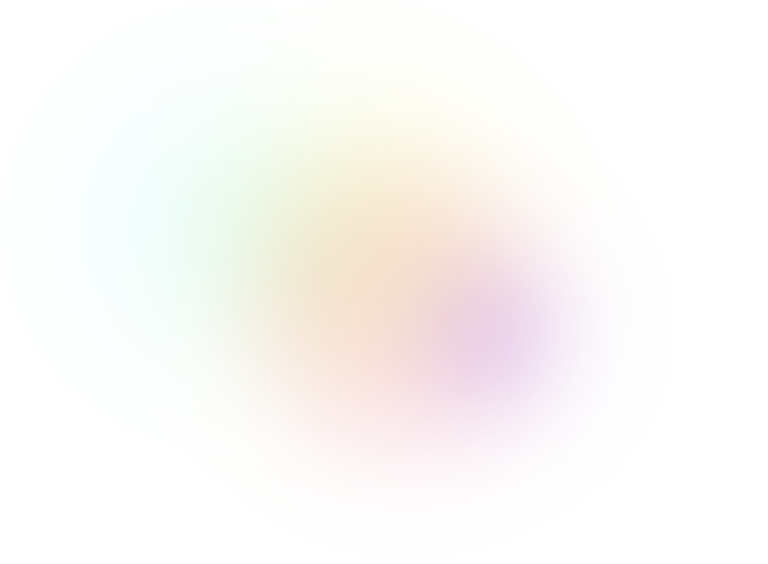
Write a WebGL 2 fragment shader that draws this background.

```glsl
#version 300 es
precision highp float;

uniform vec2 u_resolution;
out vec4 fragColor;

const vec3 PAPER = vec3(0.998, 0.999, 0.998);

// Light removed from each channel at the heart of a glow
const vec3 CYAN_ABSORB = vec3(0.068, 0.006, 0.0);
const vec3 YELLOW_ABSORB = vec3(0.008, 0.012, 0.150);
const vec3 ROSE_ABSORB = vec3(0.006, 0.095, 0.052);
const vec3 VIOLET_ABSORB = vec3(0.068, 0.100, 0.0);

// Soft round falloff; a higher power gives a flatter centre
float glow(vec2 point, vec2 center, float radius, float power) {
    return exp(-pow(length(point - center) / radius, power));
}

// Filter the light through a translucent pigment
vec3 tint(vec3 light, vec3 absorb, float amount) {
    return light * (1.0 - absorb * amount);
}

void main() {
    // Canvas heights, origin at the lower left
    vec2 point = gl_FragCoord.xy / u_resolution.y;
    vec3 color = PAPER;

    // Wide cool haze on the left
    color = tint(color, CYAN_ABSORB, glow(point, vec2(0.395, 0.600), 0.235, 2.0));

    // Warm overlapping discs in the middle
    color = tint(color, YELLOW_ABSORB, glow(point, vec2(0.640, 0.548), 0.266, 2.4));
    color = tint(color, ROSE_ABSORB, glow(point, vec2(0.718, 0.441), 0.275, 3.4));

    // Compact violet core on the right
    color = tint(color, VIOLET_ABSORB, glow(point, vec2(0.868, 0.408), 0.150, 2.0));

    fragColor = vec4(color, 1.0);
}
```
